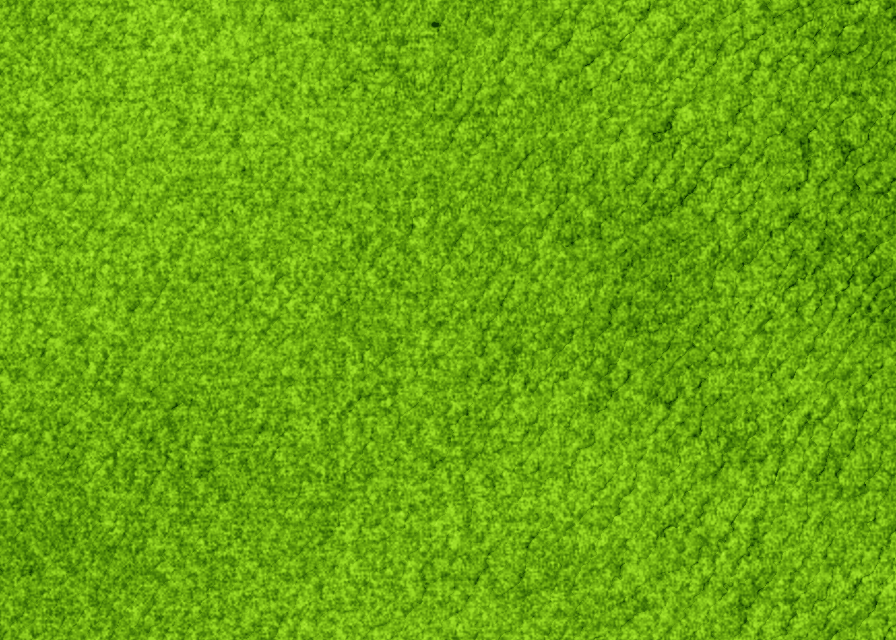
Reproduce this texture procedurally as a WebGL 2 fragment shader.

```glsl
#version 300 es
precision highp float;
// Green grained leather: warped, slanted cells form soft pebbles parted by
// broken dark creases, with crisp nap on top and broad uneven light below.
// All layers add up to one tone, which a colour ramp turns into green.

uniform vec2 u_resolution;
out vec4 fragColor;

const vec3 DEEP = vec3(0.06, 0.22, 0.00);
const vec3 DARK = vec3(0.24, 0.45, 0.02);
const vec3 MIDDLE = vec3(0.42, 0.65, 0.055);
const vec3 LIGHT = vec3(0.60, 0.85, 0.135);
const vec3 GLINT = vec3(0.72, 0.94, 0.26);

const float SLANT = 0.98;                    // direction of the creases, radians
const vec2 CELL_SIZE = vec2(0.039, 0.025);   // along and across the creases
const vec2 LONG_CREASE = vec2(0.16, 0.026);
const float BASE_TONE = 0.53;
const float PEBBLE_GAIN = 0.36;
const float CREASE_GAIN = 0.42;
const float NAP_GAIN = 1.22;
const float MOTTLE_GAIN = 0.30;
const float SHADE_GAIN = 0.28;
const vec2 LIGHT_DIR = vec2(-0.75, 0.66);
const vec2 NICK_POS = vec2(0.68, 0.962);

float hash(vec2 p) {
    return fract(sin(dot(p, vec2(127.1, 311.7))) * 43758.5453);
}

vec2 hash2(vec2 p) {
    return vec2(hash(p), hash(p + vec2(37.3, 17.9)));
}

float noise(vec2 p) {
    vec2 i = floor(p), f = fract(p);
    f = f * f * (3.0 - 2.0 * f);
    return mix(mix(hash(i), hash(i + vec2(1, 0)), f.x),
               mix(hash(i + vec2(0, 1)), hash(i + vec2(1, 1)), f.x), f.y);
}

float fbm(vec2 p) {
    float sum = 0.0, gain = 0.5;
    for (int i = 0; i < 4; i++) {
        sum += gain * noise(p);
        p = mat2(1.6, 1.2, -1.2, 1.6) * p + 19.7;
        gain *= 0.5;
    }
    return sum / 0.9375;
}

// xy: offset from the nearest cell centre, z: gap to the second nearest,
// w: how far the border between the two runs along x
vec4 cells(vec2 p) {
    vec2 home = floor(p), near = vec2(0.0), next = vec2(0.0);
    float first = 9.0, second = 9.0;
    for (int y = -1; y <= 1; y++)
    for (int x = -1; x <= 1; x++) {
        vec2 id = home + vec2(x, y);
        vec2 offset = p - id - 0.12 - 0.76 * hash2(id);
        float d = length(offset);
        if (d < first) { second = first; next = near; first = d; near = offset; }
        else if (d < second) { second = d; next = offset; }
    }
    return vec4(near, second - first, abs(normalize(near - next).y));
}

float blob(vec2 p, vec2 centre, vec2 size) {
    vec2 d = (p - centre) / size;
    return exp(-dot(d, d));
}

vec3 ramp(float t) {
    vec3 c = mix(DEEP, DARK, smoothstep(-0.55, 0.0, t));
    c = mix(c, MIDDLE, clamp(t * 2.0, 0.0, 1.0));
    c = mix(c, LIGHT, clamp(t * 2.0 - 1.0, 0.0, 1.0));
    return mix(c, GLINT, smoothstep(1.0, 1.5, t));
}

void main() {
    vec2 p = gl_FragCoord.xy / u_resolution.y;
    float aspect = u_resolution.x / u_resolution.y;
    float rightness = smoothstep(0.25, 0.95, p.x / aspect);

    // Bend the surface, then turn it so that x runs along the creases
    vec2 bent = p + 0.12 * (vec2(noise(p * 2.3), noise(p * 2.3 + 41.0)) - 0.5);
    bent += 0.012 * (vec2(noise(p * 26.0 + 7.0), noise(p * 26.0 + 63.0)) - 0.5);
    bent += 0.010 * (vec2(noise(p * 105.0), noise(p * 105.0 + 29.0)) - 0.5);
    float c = cos(SLANT), s = sin(SLANT);
    mat2 turn = mat2(c, -s, s, c);
    vec2 grain = turn * bent;

    // Pebbles lit from the upper left, with creases mostly along the slant
    vec4 cell = cells(grain / CELL_SIZE);
    vec2 facing = transpose(turn) * cell.xy;
    float pebble = 0.6 * dot(facing, LIGHT_DIR) + 0.25 - 0.8 * dot(cell.xy, cell.xy);
    float crease = 1.0 - smoothstep(0.0, 0.36, cell.z);
    crease *= smoothstep(0.35, 0.9, cell.w) * smoothstep(0.1, 0.7, noise(p * 38.0 + 11.0));
    crease *= mix(0.45, 1.0, rightness);
    float ridge = abs(noise(grain / LONG_CREASE + 5.0) - 0.5);
    float fold = (1.0 - smoothstep(0.0, 0.12, ridge)) * smoothstep(0.35, 0.75, noise(p * 13.0 + 3.0));
    crease += fold * mix(0.15, 0.55, rightness);

    // Crisp nap, turned off the pixel axes, and soft mottling
    vec2 fibre = mat2(0.8, 0.6, -0.6, 0.8) * p;
    float nap = 0.55 * noise(fibre * 215.0) + 0.45 * noise(p.yx * 330.0 + 13.0) - 0.5;
    nap += 0.40 * (noise(fibre.yx * 125.0 + 57.0) - 0.5);
    float mottle = fbm(fibre * 36.0 + 23.0) - 0.5;

    // Broad light and shade
    float shade = 0.9 * (fbm(p * 3.0 + 2.0) - 0.5);
    shade += 0.45 * blob(p, vec2(0.30, 0.85), vec2(0.45, 0.32));
    shade += 0.35 * blob(p, vec2(0.98, 0.26), vec2(0.18, 0.16));
    shade -= 0.75 * blob(p, vec2(0.0, 0.14), vec2(0.22, 0.20));
    shade -= 0.50 * blob(p, vec2(1.02, 0.48), vec2(0.13, 0.16));
    shade -= 0.50 * blob(p, vec2(aspect, 0.65), vec2(0.16, 0.40));

    float tone = BASE_TONE + PEBBLE_GAIN * mix(0.8, 1.15, rightness) * pebble
        - CREASE_GAIN * crease + NAP_GAIN * nap + MOTTLE_GAIN * mottle + SHADE_GAIN * shade;
    tone -= 1.1 * smoothstep(0.4, 0.9, blob(p, NICK_POS, vec2(0.012, 0.007)) + 0.8 * nap);
    fragColor = vec4(ramp(tone), 1.0);
}
```
